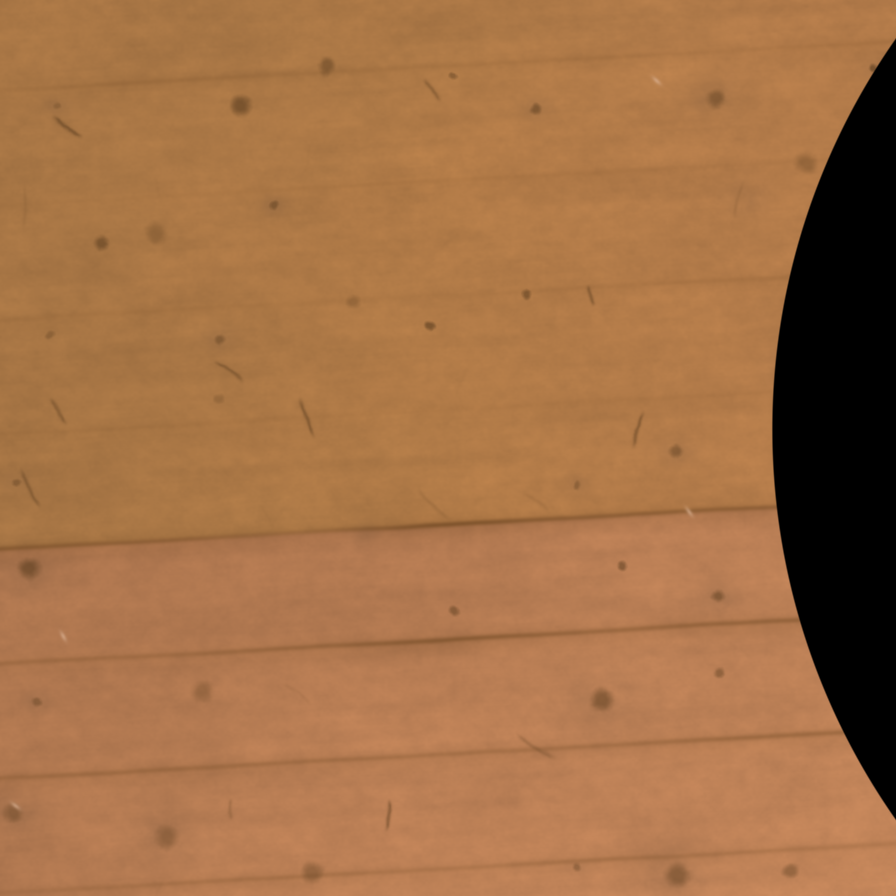
Give the GLSL for this texture, as a three.js fragment shader.

```glsl
// Worn, warm wooden planks with soft knots, scratches and a black disc at right.
// Slightly tilted seams repeat with fract; value noise gives the mottled grain,
// and jittered grid cells scatter the knots, smudges, scratches and pale chips.
varying vec2 vUv;

const vec3 OCHRE = vec3(0.655, 0.460, 0.268);
const vec3 HONEY = vec3(0.715, 0.492, 0.285);
const vec3 ROSE = vec3(0.690, 0.468, 0.312);
const vec3 PEACH = vec3(0.765, 0.522, 0.352);
const vec3 SEAM = vec3(0.46, 0.30, 0.15);
const vec3 KNOT = vec3(0.37, 0.25, 0.13);
const vec3 SMUDGE = vec3(0.47, 0.34, 0.24);
const vec3 CHIP = vec3(0.86, 0.70, 0.58);
const float PLANK_HEIGHT = 0.128;
const float PLANK_SLOPE = 0.055;
const float ROSE_SEAM = 3.0;           // seam where the tint turns rosy
const vec2 DISC_CENTRE = vec2(1.620, 0.521);
const float DISC_RADIUS = 0.758;
const float DISC_EDGE = 0.0012;
const float KNOT_CELLS = 7.0;
const float SCRATCH_CELLS = 6.0;

float hash(vec2 p) {
  return fract(sin(dot(p, vec2(127.1, 311.7))) * 43758.5453);
}

vec2 hash2(vec2 p) {
  return vec2(hash(p), hash(p + 37.2));
}

float noise(vec2 p) {
  vec2 i = floor(p);
  vec2 f = fract(p);
  f = f * f * (3.0 - 2.0 * f);
  return mix(mix(hash(i), hash(i + vec2(1.0, 0.0)), f.x),
             mix(hash(i + vec2(0.0, 1.0)), hash(i + vec2(1.0, 1.0)), f.x), f.y);
}

// Layered noise, centred on zero
float fbm(vec2 p) {
  float sum = 0.0;
  float amp = 0.5;
  for (int i = 0; i < 4; i++) {
    sum += amp * (noise(p) - 0.5);
    p = mat2(1.6, 1.2, -1.2, 1.6) * p + 5.3;
    amp *= 0.55;
  }
  return sum;
}

float bell(float d, float width) {
  return exp(-d * d / (width * width));
}

// Board colour: ochre to honey above, rose to peach below
vec3 boards(vec2 p, float row) {
  float patches = fbm(p * vec2(3.0, 5.0));
  float warmth = smoothstep(0.05, 0.95, p.x * 0.75 + 0.13 + patches * 0.6);
  float low = smoothstep(ROSE_SEAM - 0.03, ROSE_SEAM + 0.03, row);
  float rosy = mix(1.0, 0.22 * smoothstep(0.4, 0.9, p.x), low);
  float glow = smoothstep(0.1, 1.0, p.x * 0.55 + (0.38 - p.y) * 1.3 + patches * 0.6);
  vec3 wood = mix(mix(OCHRE, HONEY, warmth), mix(ROSE, PEACH, glow), rosy);
  float mottle = 0.06 * fbm(p * vec2(18.0, 30.0)) + 0.05 * fbm(p * vec2(75.0, 95.0));
  float streaks = 0.045 * fbm(vec2(p.x * 4.0, row * 9.0));
  float dust = 0.014 * (noise(p * 290.0) - 0.5);
  return wood * (1.0 + 1.4 * (mottle + streaks) + dust);
}

// Uneven dark joint, strongest in the lower boards
float seam(vec2 p, float row) {
  float index = floor(row + 0.5);
  float d = (row - index) * PLANK_HEIGHT + 0.003 * fbm(vec2(p.x * 9.0, index));
  float low = 0.40 + 0.10 * index;
  float high = 0.10 + 0.20 * hash(vec2(index, 4.0));
  float strength = index > ROSE_SEAM + 0.5 ? high : low;
  strength *= 0.45 + 0.75 * noise(vec2(p.x * 6.0, index * 7.0));
  return strength * (0.75 * bell(d, 0.0032) + 0.22 * bell(d + 0.004, 0.013));
}

// Soft round knots (x) and wide faint smudges (y)
vec2 knots(vec2 p) {
  vec2 marks = vec2(0.0);
  vec2 warped = p + 0.007 * vec2(fbm(p * 55.0), fbm(p * 55.0 + 19.0));
  for (int j = -1; j <= 1; j++) for (int i = -1; i <= 1; i++) {
    vec2 cell = floor(p * KNOT_CELLS) + vec2(float(i), float(j));
    vec2 spot = (cell + 0.1 + 0.8 * hash2(cell)) / KNOT_CELLS;
    float size = hash(cell + 71.0);
    float radius = mix(0.005, 0.015, size * size);
    float present = step(hash(cell + 13.0), 0.72);
    float d = length(warped - spot);
    float core = 1.0 - smoothstep(radius * 0.3, radius * 1.25, d);
    marks.x = max(marks.x, present * core * mix(0.25, 0.65, hash(cell + 29.0)));
    float faint = step(0.6, hash(cell + 47.0)) * (0.5 + fbm(p * 45.0));
    marks.y = max(marks.y, faint * bell(length((warped - spot) * vec2(0.75, 1.0)), radius * 2.2));
  }
  return marks;
}

// Short bent scratches (x) and tiny pale chips (y)
vec2 scratches(vec2 p) {
  vec2 marks = vec2(0.0);
  for (int j = -1; j <= 1; j++) for (int i = -1; i <= 1; i++) {
    vec2 cell = floor(p * SCRATCH_CELLS) + vec2(float(i), float(j));
    vec2 q = p - (cell + hash2(cell + 83.0)) / SCRATCH_CELLS;
    float angle = 1.9 + 1.5 * (hash(cell + 5.0) - 0.5);
    vec2 along = vec2(cos(angle), sin(angle));
    vec2 local = vec2(dot(q, along), dot(q, vec2(-along.y, along.x)));
    float reach = mix(0.012, 0.030, hash(cell + 61.0));
    float bend = local.y + 9.0 * (hash(cell + 3.0) - 0.5) * local.x * local.x;
    float line = bell(bend + 0.004 * fbm(p * 60.0), 0.0024);
    line *= 1.0 - smoothstep(reach * 0.5, reach, abs(local.x));
    float depth = 0.55 * pow(hash(cell + 97.0), 3.0);
    marks.x = max(marks.x, line * depth);
    float chip = bell(length(local * vec2(0.4, 1.0)), 0.0024);
    marks.y = max(marks.y, chip * step(hash(cell + 97.0), 0.13) * 0.6);
  }
  return marks;
}

void main() {
  float row = (vUv.y - PLANK_SLOPE * vUv.x - 0.003) / PLANK_HEIGHT;
  vec2 knot = knots(vUv);
  vec2 scratch = scratches(vUv);
  vec3 color = boards(vUv, row);
  color = mix(color, SMUDGE, 0.32 * knot.y);
  color = mix(color, SEAM, seam(vUv, row));
  color = mix(color, KNOT, max(knot.x, scratch.x));
  color = mix(color, CHIP, scratch.y);
  // Black disc reaching in from the right
  float disc = length(vUv - DISC_CENTRE) - DISC_RADIUS;
  color *= smoothstep(-DISC_EDGE, DISC_EDGE, disc);
  gl_FragColor = vec4(color, 1.0);
}
```
